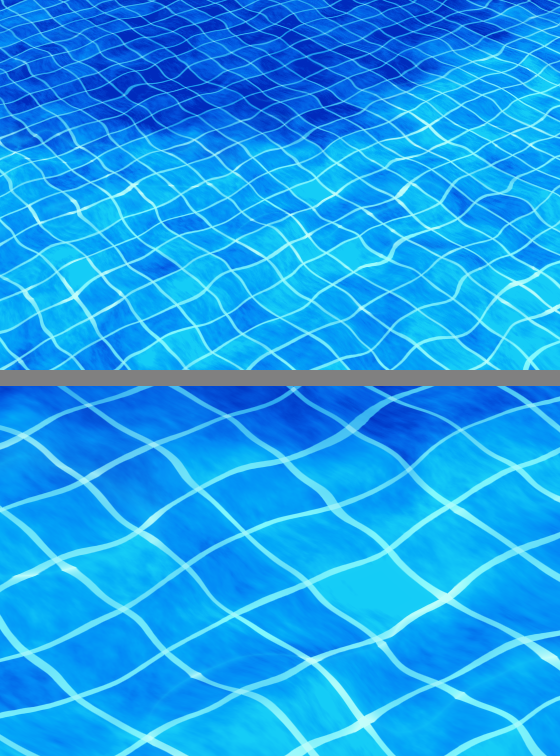
Top: the whole. Bottom: its middle third, enlarged.
Reproduce this texture procedurally as a Shadertoy shader.

```glsl
const float HORIZON = 2.3;                    // vanishing height, in canvas heights
const vec2 ACROSS = vec2(12.4, -47.5);        // floor position to tile column
const vec2 ALONG = vec2(16.6, 41.0);          // floor position to tile row
const vec2 RIPPLE_SCALE = vec2(16.0, 42.0);
const float RIPPLE = 0.55;                    // bending of the grid, in tiles
const float GROUT = 0.042;                    // half line width, in tiles
const float TILE_VARIATION = 0.46;
const float WATER_VARIATION = 0.62;
const float STREAKS = 0.34;
const float LIT = 0.68;
const float SHADED = 0.11;
const vec3 GROUT_DARK = vec3(0.04, 0.55, 0.92);
const vec3 GROUT_LIGHT = vec3(0.52, 0.98, 0.99);
const vec3 GLINT = vec3(0.78, 1.0, 0.98);
const vec3 WATER[5] = vec3[5](
    vec3(0.00, 0.17, 0.74), vec3(0.01, 0.36, 0.89), vec3(0.01, 0.54, 0.96),
    vec3(0.01, 0.66, 0.97), vec3(0.08, 0.80, 0.97));

float hash(vec2 p) {
    return fract(sin(dot(p, vec2(127.1, 311.7))) * 43758.5453);
}

float noise(vec2 p) {
    vec2 i = floor(p), f = fract(p);
    f = f * f * (3.0 - 2.0 * f);
    return mix(mix(hash(i), hash(i + vec2(1, 0)), f.x),
               mix(hash(i + vec2(0, 1)), hash(i + vec2(1, 1)), f.x), f.y);
}

float fbm(vec2 p) {
    float sum = 0.0, gain = 0.55;
    for (int i = 0; i < 4; i++) {
        sum += gain * noise(p);
        p = mat2(1.6, 1.2, -1.2, 1.6) * p + 3.7;
        gain *= 0.5;
    }
    return sum;
}

vec3 waterColor(float light) {
    vec3 color = WATER[0];
    for (int i = 1; i < 5; i++)
        color = mix(color, WATER[i], clamp(light * 4.0 - float(i - 1), 0.0, 1.0));
    return color;
}

void mainImage(out vec4 fragColor, in vec2 fragCoord) {
    vec2 uv = fragCoord / iResolution.xy;
    float aspect = iResolution.x / iResolution.y;

    // Floor in perspective
    float depth = 1.0 / (HORIZON - uv.y);
    vec2 ground = vec2((uv.x - 0.5) * aspect * depth, depth);
    vec2 wave = ground * RIPPLE_SCALE;

    // Refraction bends the grid, broad swells plus small ripples
    vec2 bend = vec2(noise(wave + 4.3), noise(wave + 19.1)) - 0.5;
    bend += 0.25 * (vec2(noise(wave * 2.3 + 7.0), noise(wave * 2.3 + 31.0)) - 0.5);
    vec2 grid = vec2(dot(ground, ACROSS), dot(ground, ALONG)) + RIPPLE * bend;
    vec2 tile = floor(grid);

    // Broad shadow over the far side
    float swell = fbm(wave * 0.6 + 11.0);
    float edge = 0.60 + 0.32 * smoothstep(0.50, 0.90, uv.x)
               + 0.05 * smoothstep(0.35, 0.0, uv.x);
    float shadow = smoothstep(-0.09, 0.10, uv.y - edge + 0.20 * (swell - 0.5));
    shadow *= 1.0 - 0.25 * smoothstep(0.30, 0.0, uv.x);
    float base = mix(LIT, SHADED, shadow);

    // Tile shades, drifting light and fine streaks
    float drift = fbm(wave * vec2(1.1, 1.4) + 2.0 * bend) - 0.5;
    float streak = fbm(grid * vec2(4.0, 11.0) + 5.0) - 0.5;
    float mottle = noise(grid * 1.6 + 23.0) - 0.5;
    float contrast = mix(1.0, 0.65, shadow);
    float light = base + contrast * (TILE_VARIATION * (hash(tile) - 0.5)
                + WATER_VARIATION * drift + STREAKS * streak + 0.22 * mottle);
    vec3 color = waterColor(clamp(light, 0.0, 1.0));

    // Bright caustic filaments
    float ridge = 1.0 - abs(2.0 * noise(wave * vec2(0.8, 1.1) + 1.2 * bend + 43.0) - 1.0);
    float caustic = pow(ridge, 9.0) * smoothstep(0.45, 0.7, noise(wave * 0.6 + 57.0));
    caustic *= 1.0 - 0.7 * shadow;
    color = mix(color, WATER[4], 0.5 * caustic);

    // Grout lines, swollen where the light gathers
    vec2 toLine = abs(fract(grid - 0.5) - 0.5);
    vec2 blur = fwidth(grid) * 0.6;
    float ragged = 0.7 + 0.5 * noise(wave * 1.7 + 71.0) + 0.25 * streak + 0.7 * caustic;
    vec2 width = vec2(GROUT * ragged);
    vec2 line = 1.0 - smoothstep(max(width - blur, 0.0), width + blur, toLine);
    float grout = max(line.x, line.y);
    float brightness = clamp(0.14 + 1.05 * base + 0.6 * drift, 0.0, 1.0);
    vec3 groutColor = mix(GROUT_DARK, GROUT_LIGHT, brightness);
    groutColor = mix(groutColor, GLINT, clamp(caustic + 0.5 * line.x * line.y, 0.0, 1.0));

    // Soft halo beside the lines
    float halo = exp(-min(toLine.x, toLine.y) * 22.0);
    color = mix(color, groutColor, 0.10 * halo);
    color = mix(color, groutColor, 0.97 * grout);

    fragColor = vec4(color, 1.0);
}
```
